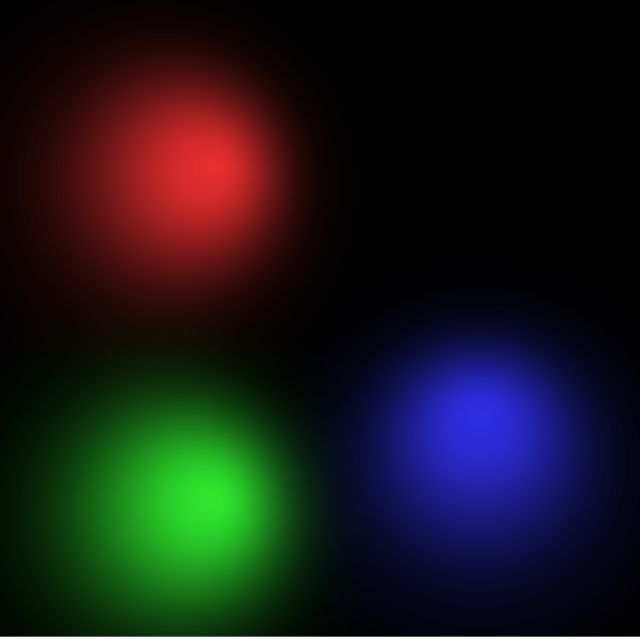
Reproduce this background procedurally as a Shadertoy shader.

```glsl
const vec3 RED = vec3(0.90, 0.18, 0.18);
const vec3 GREEN = vec3(0.18, 0.90, 0.18);
const vec3 BLUE = vec3(0.18, 0.18, 0.89);
const vec3 STRIP_COLOR = vec3(1.0);

const vec2 RED_PEAK = vec2(0.336, 0.739);
const vec2 GREEN_PEAK = vec2(0.336, 0.220);
const vec2 BLUE_PEAK = vec2(0.749, 0.352);

// Drift of each contour's centre per unit of its radius (length below 1)
const vec2 RED_DRIFT = vec2(-0.33, -0.10);
const vec2 GREEN_DRIFT = vec2(-0.31, -0.10);
const vec2 BLUE_DRIFT = vec2(0.0, -0.32);

const float RED_SPREAD = 0.153;
const float GREEN_SPREAD = 0.160;
const float BLUE_SPREAD = 0.157;

const float STRIP_HEIGHT = 0.0052;

// Radius r of the circle through d whose centre is drift * r
float driftingRadius(vec2 d, vec2 drift) {
    float along = dot(d, drift);
    float scale = 1.0 - dot(drift, drift);
    return (sqrt(along * along + scale * dot(d, d)) - along) / scale;
}

// Gaussian falloff over the off-centre circles
float glow(vec2 p, vec2 peak, vec2 drift, float spread) {
    float r = driftingRadius(p - peak, drift) / spread;
    return exp(-r * r);
}

void mainImage(out vec4 fragColor, in vec2 fragCoord) {
    vec2 uv = fragCoord / iResolution.xy;

    // Add the three lights on black
    vec3 color = RED * glow(uv, RED_PEAK, RED_DRIFT, RED_SPREAD);
    color += GREEN * glow(uv, GREEN_PEAK, GREEN_DRIFT, GREEN_SPREAD);
    color += BLUE * glow(uv, BLUE_PEAK, BLUE_DRIFT, BLUE_SPREAD);

    // Pale strip along the bottom, smoothed over one pixel
    float strip = clamp((STRIP_HEIGHT - uv.y) * iResolution.y + 0.5, 0.0, 1.0);
    color = mix(color, STRIP_COLOR, strip);

    fragColor = vec4(color, 1.0);
}
```
